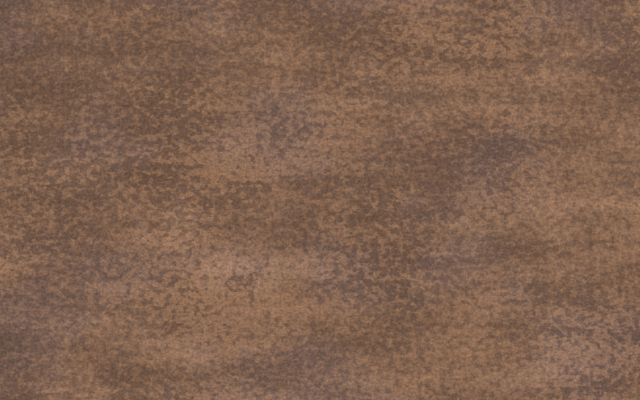
Reproduce this texture procedurally as a WebGL 2 fragment shader.

```glsl
#version 300 es
precision highp float;
// Rusted, oxidised metal sheet with clouded tone, flaking patina and fine grain.

uniform vec2 u_resolution;
out vec4 fragColor;

float hash(vec2 cell) {
    vec3 q = fract(cell.xyx * 0.1031);
    q += dot(q, q.yzx + 33.33);
    return fract((q.x + q.y) * q.z);
}

// Dot product of a random unit gradient and the offset from its corner
float corner(vec2 cell, vec2 offset) {
    float angle = 6.2832 * hash(cell);
    return dot(vec2(cos(angle), sin(angle)), offset);
}

float gradientNoise(vec2 p) {
    vec2 i = floor(p);
    vec2 f = p - i;
    vec2 s = f * f * f * (f * (f * 6.0 - 15.0) + 10.0);
    vec2 e = vec2(1.0, 0.0);
    float low = mix(corner(i, f), corner(i + e.xy, f - e.xy), s.x);
    float high = mix(corner(i + e.yx, f - e.yx), corner(i + e.xx, f - e.xx), s.x);
    return mix(low, high, s.y);
}

float fbm(vec2 p, int octaves) {
    float sum = 0.0;
    float amplitude = 0.5;
    for (int k = 0; k < octaves; k++) {
        sum += amplitude * gradientNoise(p);
        p = p * 2.03 + vec2(17.3, 9.1);
        amplitude *= 0.5;
    }
    return sum;
}

void main() {
    vec2 p = gl_FragCoord.xy / u_resolution.y;
    vec2 uv = gl_FragCoord.xy / u_resolution;

    // Broad clouds, mid-sized blotches and brushed horizontal streaks
    float cloud = fbm(p * vec2(1.7, 2.3) + 3.7, 4);
    float blotch = fbm(p * vec2(7.0, 8.5) + 21.4, 4);
    float streak = fbm(p * vec2(3.5, 19.0) + 40.2, 4);

    // Dark patina gathers at the left and upper edges
    float border = 0.1 * smoothstep(0.4, 0.0, uv.x) + 0.07 * smoothstep(0.65, 1.0, uv.y);
    float region = 0.4 * cloud + 0.45 * blotch + 0.3 * streak + border;

    // Fine ragged flakes, slightly wider than tall, crisper in some areas
    float flake = fbm(p * vec2(52.0, 68.0) + 60.8, 3);
    float crisp = smoothstep(-0.15, 0.2, fbm(p * vec2(3.0, 4.0) + 133.1, 3));
    float softness = mix(0.36, 0.17, crisp);
    float patina = smoothstep(-softness, softness, 1.15 * flake + region - 0.03);

    vec3 color = mix(vec3(0.562, 0.425, 0.33), vec3(0.445, 0.34, 0.278), patina);

    // Dusty grey haze and paler worn spots
    float haze = smoothstep(-0.08, 0.2, fbm(p * vec2(2.6, 3.6) + 81.6, 4));
    color += vec3(-0.007, 0.004, 0.025) * haze;
    float worn = smoothstep(0.0, 0.25, fbm(p * vec2(4.5, 7.0) + 105.3, 5));
    color += vec3(0.04, 0.034, 0.03) * worn;

    // Soft tonal drift and fine pitted grain
    float grain = gradientNoise(p * vec2(112.0, 130.0)) + 0.8 * gradientNoise(p * 205.0 + 7.7);
    color *= 1.0 - 0.16 * cloud - 0.14 * streak - 0.3 * border + 0.15 * grain;

    fragColor = vec4(color, 1.0);
}
```
